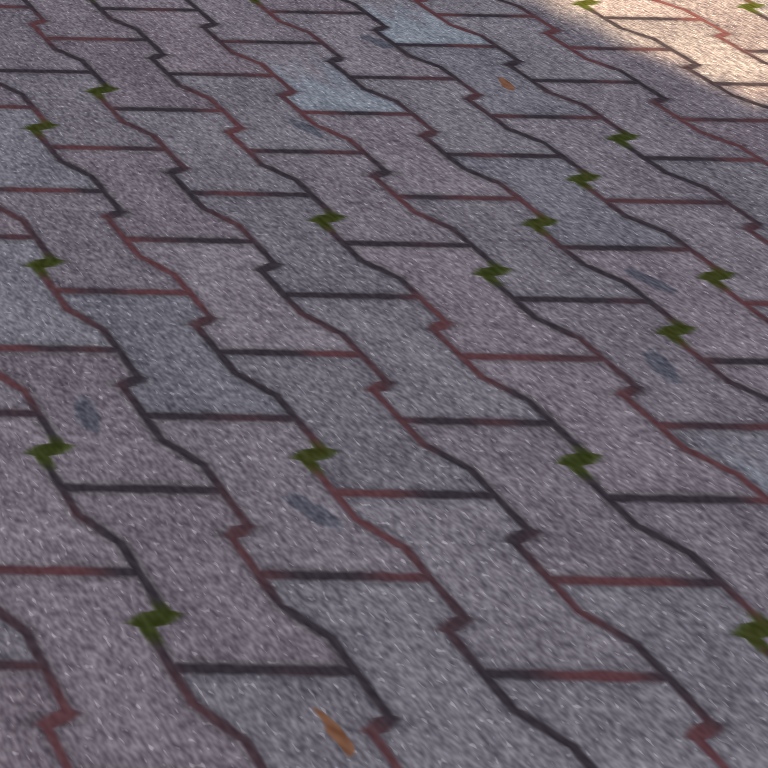
Reproduce this texture procedurally as a Shadertoy shader.

```glsl
// Interlocking zigzag paving seen in perspective, in shade with a sunlit corner.
// Canvas points are projected to the ground, where staggered columns of stones
// are cut by a wavy edge; gradient noise adds grit, stains, moss and leaves.

const float TAU = 6.28318;
const float BULGE = 0.09;        // sideways swing of the column edges
const float JOINT = 0.034;       // half width of a joint
const vec3 STONE = vec3(0.425, 0.405, 0.445);
const vec3 PALE_STONE = vec3(0.47, 0.50, 0.55);
const vec3 STAIN = vec3(0.24, 0.26, 0.31);
const vec3 DARK_JOINT = vec3(0.20, 0.18, 0.21);
const vec3 RED_JOINT = vec3(0.33, 0.22, 0.24);
const vec3 MOSS = vec3(0.19, 0.23, 0.08);
const vec3 LEAF = vec3(0.44, 0.29, 0.21);
const vec3 SUNLIGHT = vec3(2.08, 1.90, 1.55);

float hash(vec2 p) {
    vec3 q = fract(vec3(p.xyx) * 0.1031);
    q += dot(q, q.yzx + 33.33);
    return fract((q.x + q.y) * q.z);
}

float cornerSlope(vec2 cell, vec2 offset) {
    float angle = TAU * hash(cell);
    return dot(vec2(cos(angle), sin(angle)), offset);
}

// Gradient noise, roughly -0.7 to 0.7
float noise(vec2 p) {
    vec2 i = floor(p), f = p - i;
    vec2 w = f * f * f * (f * (f * 6.0 - 15.0) + 10.0);
    vec2 e = vec2(1.0, 0.0);
    float low = mix(cornerSlope(i, f), cornerSlope(i + e, f - e), w.x);
    float high = mix(cornerSlope(i + e.yx, f - e.yx), cornerSlope(i + 1.0, f - 1.0), w.x);
    return mix(low, high, w.y);
}

// Inverse perspective: x counts columns, y counts stone lengths toward the viewer
vec2 canvasToGround(vec2 q) {
    vec2 lengthAxis = vec2(0.109, 0.1186) + 0.118 * q;
    mat2 axes = mat2(vec2(0.1673, 0.0031), lengthAxis);
    return inverse(axes) * (q - vec2(0.2865, 0.543));
}

// Edge offset along a column: gentle on one flank, steep on the other
float zigzag(float p) {
    float a = TAU * p;
    return BULGE * clamp(cos(a) * (3.0 + 1.2 * sin(a)), -1.0, 1.0);
}

float edgeDistance(float across, float p) {
    float slope = (zigzag(p + 0.01) - zigzag(p - 0.01)) / 0.02;
    return across / sqrt(1.0 + slope * slope);
}

// Soft ragged ellipse at a random place and angle on a stone
float blob(vec2 local, vec2 id, float radius) {
    vec2 center = 0.55 * (vec2(hash(id + 3.1), hash(id + 7.7)) - 0.5);
    float angle = TAU * hash(id + 5.3);
    vec2 axis = vec2(cos(angle), sin(angle)), d = local - center;
    d = vec2(dot(d, axis), 1.8 * dot(d, vec2(-axis.y, axis.x)));
    float ragged = length(d) + 0.06 * noise(local * 14.0 + id * 3.0);
    return 1.0 - smoothstep(radius * 0.75, radius * 1.15, ragged);
}

vec3 stoneColor(vec2 ground, vec2 local, vec2 id) {
    float pale = step(0.9, hash(id + 11.0)) * smoothstep(-0.3, 0.25, local.y + 0.4 * noise(ground * 5.0));
    vec3 color = mix(STONE, PALE_STONE, 0.8 * pale);
    color += 0.045 * (hash(id) - 0.5);
    color.r += 0.03 * (hash(id + 2.0) - 0.5);
    color += 0.05 * noise(ground * 1.7) + 0.05 * noise(ground * 6.0);
    // Grit: medium mottling, fine grain and bright chips
    float grain = noise(ground * 19.0) + 1.1 * noise(ground * 33.0 + 9.0);
    float chips = smoothstep(0.28, 0.55, noise(ground * 27.0 + 40.0));
    color += 0.11 * grain + 0.13 * chips;
    float stained = step(0.93, hash(id + 21.0)) * blob(local, id + 4.0, 0.15);
    return mix(color, STAIN + 0.08 * grain, 0.65 * stained);
}

void mainImage(out vec4 fragColor, in vec2 fragCoord) {
    vec2 uv = fragCoord / iResolution.xy;
    vec2 view = vec2(uv.x, 1.0 - uv.y);
    vec2 ground = canvasToGround(view);

    // Find the column between two wavy edges, then the stone within it
    float column = floor(ground.x + 0.5);
    float rightEdge = column + 0.5 + zigzag(ground.y + 0.5 * column);
    float leftEdge = column - 0.5 + zigzag(ground.y + 0.5 * column - 0.5);
    column += step(rightEdge, ground.x) - step(ground.x, leftEdge);
    float along = ground.y + 0.5 * column;
    vec2 id = vec2(column, floor(along)) + 50.0;
    vec2 local = vec2(ground.x - column, fract(along) - 0.5);

    // Distance to the nearest joint
    float right = edgeDistance(0.5 + zigzag(along) - local.x, along);
    float left = edgeDistance(0.5 + local.x - zigzag(along - 0.5), along - 0.5);
    float gap = min(min(left, right), 1.4 * (0.5 - abs(local.y)));
    gap += 0.012 * noise(ground * 9.0);

    vec3 color = stoneColor(ground, local, id);
    color *= mix(0.86, 1.0, smoothstep(JOINT, 0.11, gap));
    float redness = smoothstep(-0.15, 0.3, noise(ground * 1.3 + 17.0));
    vec3 jointColor = mix(DARK_JOINT, RED_JOINT, redness) + 0.05 * noise(ground * 24.0);
    color = mix(jointColor, color, smoothstep(JOINT - 0.018, JOINT + 0.018, gap));

    // Moss gathers in some of the steep notches
    float side = step(right, left);
    float edgePhase = along - 0.5 * (1.0 - side);
    vec2 notch = vec2(column + side, floor(edgePhase)) + 80.0;
    float moss = step(0.55, hash(notch)) * (1.0 - smoothstep(0.04, 0.15, abs(fract(edgePhase) - 0.27)));
    moss *= 1.0 - smoothstep(0.035, 0.075, min(left, right));
    color = mix(color, MOSS + 0.08 * noise(ground * 20.0), 0.8 * moss);

    float leaf = step(0.94, hash(id + 31.0)) * blob(local, id, 0.10);
    color = mix(color, LEAF + 0.12 * noise(ground * 16.0), 0.85 * leaf);

    // Sunlight with a soft shadow border in the far right corner
    float sunEdge = min(0.47 * (view.x - 0.695), 0.135) - view.y;
    float sun = smoothstep(-0.018, 0.022, sunEdge + 0.008 * noise(view * 25.0));
    color *= mix(vec3(1.0), SUNLIGHT, sun);
    fragColor = vec4(clamp(color, 0.0, 1.0), 1.0);
}
```
